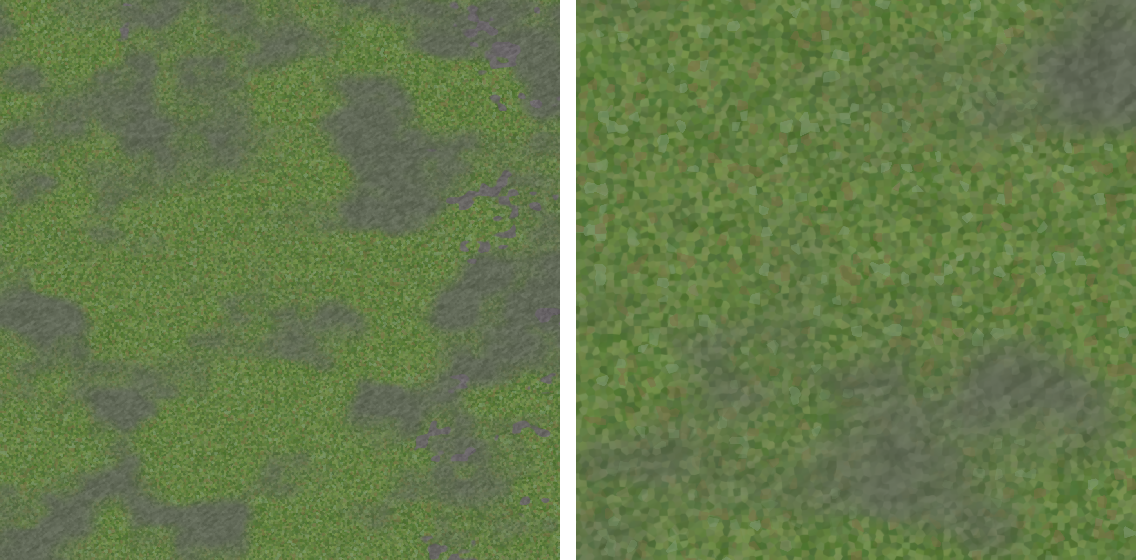
Left: the whole. Right: its middle third, enlarged.
This texture is drawn by a WebGL 1 fragment shader. Its source:

```glsl
precision highp float;

uniform vec2 u_resolution;

const vec3 GRASS = vec3(0.388, 0.502, 0.256);
const vec3 DRY_SOIL = vec3(0.380, 0.412, 0.342);
const vec3 BARE_ROCK = vec3(0.420, 0.395, 0.420);
const vec3 PALE_FLECK = vec3(0.50, 0.61, 0.45);
const vec3 RUST_FLECK = vec3(0.49, 0.43, 0.27);
const float TAU = 6.2831853;

vec3 hash3(vec2 cell, float seed) {
  vec3 p = fract(vec3(cell.xyx + seed) * vec3(0.1031, 0.1030, 0.0973));
  p += dot(p, p.yxz + 33.33);
  return fract((p.xxy + p.yzz) * p.zyx);
}

// Cellular noise: random cell values blended by distance to each cell point.
vec3 cells(vec2 p, float sharpness, float seed) {
  vec2 base = floor(p);
  vec2 local = p - base;
  vec3 sum = vec3(0.0);
  float total = 0.0;
  for (int y = -1; y <= 1; y++) {
    for (int x = -1; x <= 1; x++) {
      vec2 offset = vec2(float(x), float(y));
      vec2 site = 0.15 + 0.7 * hash3(base + offset, seed).xy;
      vec2 d = offset + site - local;
      float weight = exp(-sharpness * dot(d, d));
      sum += weight * hash3(base + offset, seed + 57.0);
      total += weight;
    }
  }
  return sum / total;
}

// Broad soft patches, wider than tall.
float grassCover(vec2 uv) {
  float cover = 0.54 * cells(uv * vec2(6.5, 9.0), 4.5, 3.0).x
              + 0.30 * cells(uv * vec2(13.0, 19.0), 4.5, 11.0).x
              + 0.16 * cells(uv * vec2(32.0, 42.0), 4.5, 23.0).x;
  return smoothstep(0.29, 0.63, cover);
}

// Ragged bare spots, mostly along the right side.
float rockCover(vec2 uv) {
  float spots = 0.62 * cells(uv * vec2(15.0, 24.0), 5.0, 31.0).x
              + 0.38 * cells(uv * vec2(55.0, 80.0), 5.0, 43.0).x;
  vec2 corner = (uv - vec2(0.2, 0.95)) * vec2(12.0, 16.0);
  float region = max(smoothstep(0.62, 0.84, uv.x), exp(-dot(corner, corner)));
  return smoothstep(0.69, 0.745, spots - 0.3 * (1.0 - region));
}

// Faint repeating rows and mottling of the ground tiles.
float tileShade(vec2 uv, float repeats) {
  vec2 p = uv * repeats * TAU;
  return 0.45 * sin(p.y + 0.6 * sin(p.x))
       + 0.30 * sin(2.0 * p.x + sin(p.y))
       + 0.25 * sin(3.0 * p.y - 2.0 * p.x);
}

// Fine strokes that rise to the right.
float strokes(vec2 uv) {
  vec2 along = vec2(0.87, 0.50);
  vec2 p = vec2(dot(uv, along), dot(uv, vec2(-along.y, along.x)));
  return cells(p * vec2(85.0, 210.0), 7.0, 71.0).x - 0.5;
}

void main() {
  vec2 uv = gl_FragCoord.xy / u_resolution;
  float grass = grassCover(uv);
  float rock = rockCover(uv);
  vec3 grain = cells(uv * 250.0, 11.0, 83.0);
  vec3 speck = cells(uv * 165.0, 14.0, 97.0);

  vec3 color = mix(DRY_SOIL, GRASS, grass);
  color = mix(color, BARE_ROCK, 0.85 * rock);

  // Grain is strong in the grass and quiet on the soil.
  float lush = grass * (1.0 - rock);
  color += (grain.x - 0.5) * mix(0.05, 0.12, lush);
  color += (grain - 0.5) * vec3(0.05, 0.04, 0.05) * lush;
  color += strokes(uv) * mix(0.065, 0.03, lush);
  color += tileShade(uv, 20.0) * mix(0.010, 0.007, lush);

  // Scattered pale and rusty flecks.
  color = mix(color, PALE_FLECK, 0.55 * lush * smoothstep(0.87, 0.95, speck.y));
  color = mix(color, RUST_FLECK, 0.50 * lush * smoothstep(0.84, 0.94, speck.z));

  gl_FragColor = vec4(color, 1.0);
}
```
